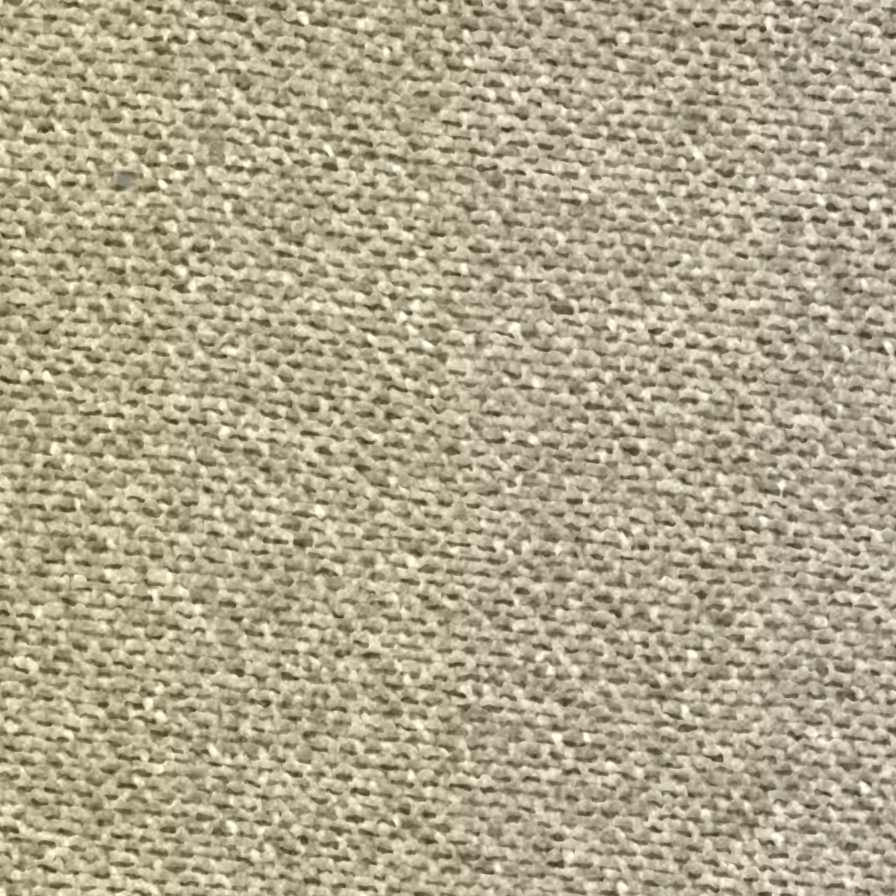
A Shadertoy shader for this texture:

```glsl
// Coarse beige woven upholstery: staggered stitches, bright nubs and dark gaps.
#define REPEATS vec2(32.0, 66.0)  // stitches across, rows up
#define SLOPE 0.09                // fall of the rows towards the right
#define WARP 0.010                // slow bending of the threads
#define JITTER 0.24               // scatter of stitches inside their cells
#define GAP_TONE 0.39
#define BODY_TONE 0.73
#define NUB_TONE 0.91
#define GRAIN 0.25
#define YARN_TINT vec3(0.0, -0.03, -0.138)
#define FLECK_POS vec2(0.14, 0.80)

// Sine-free hash giving two values in 0..1
vec2 hash2(vec2 p) {
    vec3 a = fract(p.xyx * vec3(0.1031, 0.1030, 0.0973));
    a += dot(a, a.yzx + 33.33);
    return fract((a.xx + a.yz) * a.zy);
}

float valueNoise(vec2 p) {
    vec2 cell = floor(p), f = fract(p);
    f = f * f * (3.0 - 2.0 * f);
    float low = mix(hash2(cell).x, hash2(cell + vec2(1, 0)).x, f.x);
    float high = mix(hash2(cell + vec2(0, 1)).x, hash2(cell + vec2(1, 1)).x, f.x);
    return mix(low, high, f.y);
}

// Distance to a horizontal box, before rounding
float boxDistance(vec2 p, vec2 halfSize) {
    return length(max(abs(p) - halfSize, 0.0));
}

// Brightness of the weave at q, measured in stitch cells
float weaveTone(vec2 q) {
    float tone = 0.61, gap = 0.0, nub = 0.0, nubTone = NUB_TONE;
    for (int j = -1; j <= 1; j++) {
        float row = floor(q.y) + float(j);
        float shift = 0.5 * mod(row, 2.0) + 0.10 * (hash2(vec2(row, 7.0)).x - 0.5);
        for (int i = -1; i <= 1; i++) {
            vec2 id = vec2(floor(q.x - shift) + float(i), row);
            vec2 rnd = hash2(id + 50.0), rnd2 = hash2(id + 191.0);
            vec2 centre = id + 0.5 + vec2(shift, 0.0) + JITTER * (rnd - 0.5);
            vec2 d = (q - centre) * vec2(2.0, 1.0);
            d.y += 0.07 * d.x;

            // Rounded thread float, lit from above
            float body = smoothstep(0.52, 0.22, boxDistance(d, vec2(0.44, 0.12)));
            float bodyTone = BODY_TONE + 0.22 * d.y - 0.06 * d.x + 0.15 * (rnd2.x - 0.5);
            tone = mix(tone, bodyTone, body);

            // Thin shadowed slit under the float
            vec2 slit = d - vec2(0.08, -0.50);
            float slitMask = smoothstep(0.30, 0.07, boxDistance(slit, vec2(0.30 + 0.28 * rnd2.y, 0.0)));
            gap = max(gap, slitMask * (0.50 + 0.50 * rnd.x));

            // Crossing thread showing as a bright nub between floats
            vec2 e = d - vec2(0.95, -0.02 + 0.20 * (rnd.y - 0.5));
            e.x += 0.30 * e.y;
            float nubMask = smoothstep(0.53, 0.16, length(e * vec2(1.0, 0.84)));
            nubMask *= 0.35 + 0.65 * rnd2.y;
            if (nubMask > nub) {
                nub = nubMask;
                nubTone = NUB_TONE + 0.14 * (rnd.x - 0.5) + 0.16 * e.y;
            }
        }
    }
    tone = mix(tone, GAP_TONE, gap);
    return mix(tone, nubTone, nub);
}

void mainImage(out vec4 fragColor, in vec2 fragCoord) {
    vec2 uv = fragCoord / iResolution.xy;

    // Tilted, gently bent thread grid
    vec2 bend = vec2(valueNoise(uv * 5.0 + 9.0), valueNoise(uv * 4.0 + 31.0)) - 0.5;
    vec2 grid = uv + vec2(-SLOPE * uv.y, SLOPE * uv.x) + WARP * bend;
    vec2 q = grid * REPEATS + 8.0;
    vec2 yarn = q * vec2(2.0, 1.0);
    vec2 fray = vec2(valueNoise(yarn * 1.9), valueNoise(yarn * 1.9 + 77.0)) - 0.5;
    float tone = weaveTone(q + fray * vec2(0.22, 0.34));

    // Fibre grain and broad uneven wear
    tone += GRAIN * (valueNoise(yarn * 2.3 + 13.0) - 0.5);
    tone += 0.6 * GRAIN * (valueNoise(yarn * 4.3 + 41.0) - 0.5);
    tone += 0.03 * (valueNoise(uv * vec2(4.0, 6.0) + 3.0) - 0.5);

    // Warmer at the left, greyer at the right
    vec3 color = tone + YARN_TINT;
    color.b += 0.05 * (uv.x - 0.45);

    // One small grey fleck
    float fleck = smoothstep(0.014, 0.004, length((uv - FLECK_POS) * vec2(1.2, 1.0)));
    color = mix(color, vec3(0.48, 0.49, 0.45), 0.65 * fleck);
    fragColor = vec4(clamp(color, 0.0, 1.0), 1.0);
}
```
